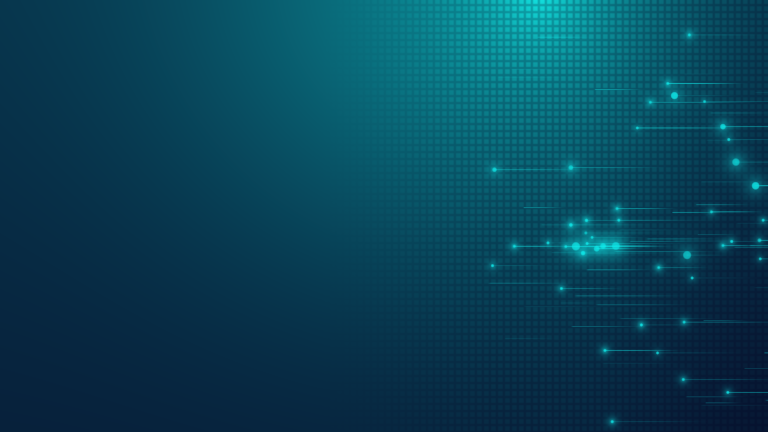
A Shadertoy shader for this background:

```glsl
// Teal light falling on a dark dotted grid, with glowing particles and data streaks at the right.

float hash(float n) {
    return fract(sin(n * 127.1) * 43758.5);
}

// Teal ramp: blue follows green, red rises only near the brightest part
vec3 tealRamp(float level) {
    return vec3(0.025 + 0.06 * level * level, level, 0.123 + 0.85 * level);
}

// Scattered position, crowded around a horizontal band on the right
vec2 scatter(float seed) {
    float s = 2.0 * hash(seed + 0.37) - 1.0;
    return vec2(1.78 - 0.66 * pow(hash(seed), 1.2), 0.43 + 0.56 * s * abs(s));
}

float backgroundLevel(vec2 p) {
    float level = mix(0.125, 0.19, p.y);
    vec2 broad = p - vec2(1.05, 1.0);
    level += 0.25 * exp(-2.2 * dot(broad, broad));
    level += 0.4 * exp(-6.0 * length(p - vec2(1.25, 1.01)));
    return level - 0.05 * smoothstep(1.3, 1.78, p.x);
}

// Soft square cells separated by darker lines
float gridShade(vec2 p) {
    vec2 cell = abs(fract(p / 0.0162) - 0.5);
    vec2 body = 1.0 - smoothstep(0.18, 0.5, cell);
    float fade = smoothstep(0.72, 1.25, p.x);
    return 1.0 + fade * (0.26 * body.x * body.y - 0.17);
}

// Disc with a halo; a few particles are much larger than the rest
float particle(vec2 p, float seed, float pixel) {
    float d = length(p - scatter(seed));
    float size = pow(hash(seed + 0.71), 4.0);
    float radius = mix(0.0025, 0.009, size);
    float disc = 1.0 - smoothstep(radius - pixel, radius + pixel, d);
    float halo = exp(-d / mix(0.006, 0.016, size));
    float haloPower = mix(0.25, 0.75, hash(seed + 0.53));
    return disc * mix(0.45, 1.0, hash(seed + 0.19)) + halo * haloPower;
}

// Thin horizontal line, brightest at its left end
float streak(vec2 p, float seed, float pixel) {
    vec2 d = p - scatter(seed);
    float span = mix(0.08, 0.28, hash(seed + 0.83));
    float t = d.x / span;
    float along = smoothstep(-0.02, 0.02, t) * (1.0 - smoothstep(0.3, 1.0, t));
    float width = max(0.0012, 0.55 * pixel);
    float power = mix(0.08, 0.5, pow(hash(seed + 0.29), 2.0));
    return power * along * exp(-d.y * d.y / (width * width));
}

void mainImage(out vec4 fragColor, in vec2 fragCoord) {
    vec2 p = fragCoord / iResolution.xy * vec2(16.0 / 9.0, 1.0);
    float pixel = 1.0 / iResolution.y;

    vec3 color = tealRamp(backgroundLevel(p) * gridShade(p));

    // Particles and streaks
    float light = 0.0;
    for (int i = 0; i < 46; i++) {
        float seed = float(i) + 3.0;
        light += particle(p, seed, pixel);
        light += streak(p, seed, pixel);
        light += 0.6 * streak(p, seed + 80.0, pixel);
    }
    color = mix(color, vec3(0.06, 0.92, 0.92), 1.0 - exp(-1.6 * light));

    fragColor = vec4(clamp(color, 0.0, 1.0), 1.0);
}
```
